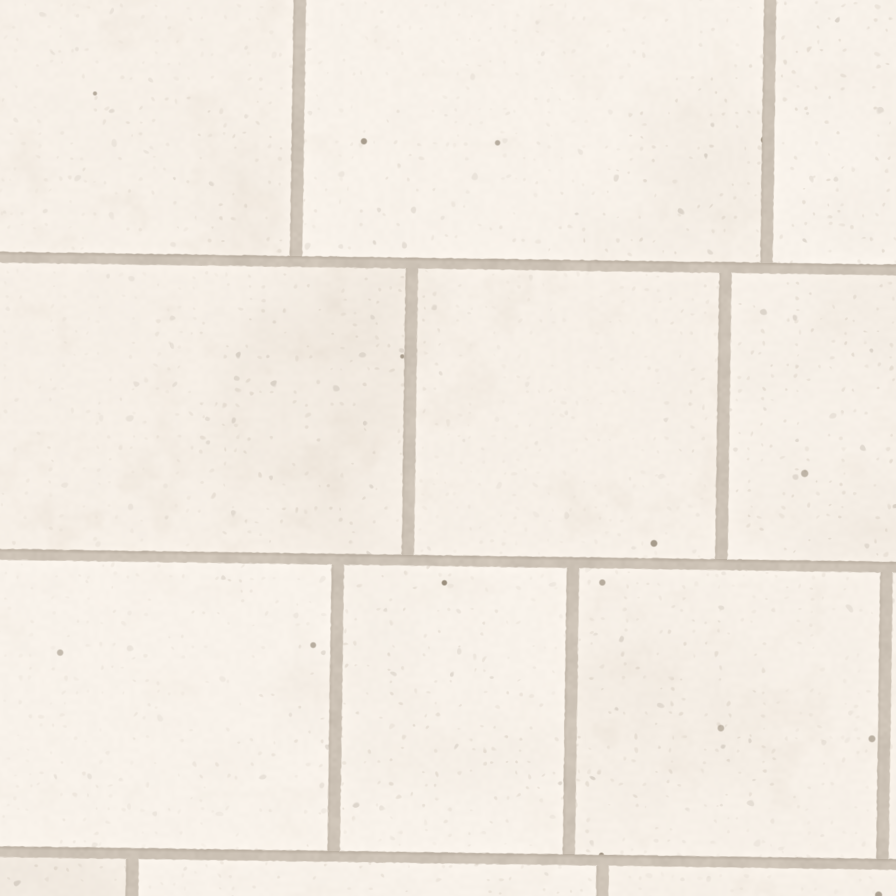
Reproduce this texture procedurally as a Shadertoy shader.

```glsl
// Cream stone tiles of mixed widths in slightly tilted courses with taupe grout.
#define TILT 0.0143
#define COURSE 0.3317
#define FIRST_COURSE 0.287
#define UNIT 0.0875
#define HALF_BED 0.0061
#define HALF_JOINT 0.0070
#define SOFTNESS 0.0012
#define STONE vec3(0.971, 0.946, 0.914)
#define STAIN vec3(0.89, 0.85, 0.80)
#define PIT vec3(0.56, 0.51, 0.44)
#define GROUT vec3(0.805, 0.765, 0.715)
#define SHADOW vec3(0.70, 0.655, 0.60)

float hash(vec2 p) {
    return fract(sin(dot(p, vec2(127.1, 311.7))) * 43758.5453);
}

float noise(vec2 p) {
    vec2 i = floor(p), f = fract(p);
    f = f * f * (3.0 - 2.0 * f);
    return mix(mix(hash(i), hash(i + vec2(1, 0)), f.x),
               mix(hash(i + vec2(0, 1)), hash(i + vec2(1, 1)), f.x), f.y);
}

float fbm(vec2 p) {
    float sum = 0.0, gain = 0.5;
    for (int i = 0; i < 4; i++) {
        sum += gain * noise(p);
        p = p * 2.03 + 17.3;
        gain *= 0.5;
    }
    return sum / 0.9375;
}

// One randomly placed dot in some of the cells of a grid
float specks(vec2 p, float cell, float radius, float chance, float soft) {
    vec2 id = floor(p / cell);
    vec2 center = 0.3 + 0.4 * vec2(hash(id + 3.1), hash(id + 8.7));
    float r = radius * (0.6 + 0.6 * hash(id + 5.3));
    float d = length((fract(p / cell) - center) * cell);
    float dot_ = 1.0 - smoothstep(r - soft, r + soft, d);
    return dot_ * step(hash(id + 1.9), chance) * (0.5 + 0.5 * hash(id + 6.1));
}

// First joint position, then the widths of the next two tiles in units
vec3 courseLayout(int row) {
    if (row == 0) return vec3(0.3346, 6, 6);
    if (row == 1) return vec3(0.4640, 4, 6);
    if (row == 2) return vec3(0.3860, 3, 4);
    return vec3(0.1615, 6, 6);
}

vec3 stoneColor(vec2 p, vec2 tile, float soft) {
    vec2 q = p + 7.0 * tile;
    float cloud = fbm(q * 5.0);
    float mottle = fbm(q * 26.0 + 40.0);
    float grain = noise(q * 170.0);
    float tone = hash(tile + 2.4) - 0.5;
    vec3 color = STONE + tone * vec3(0.010, 0.014, 0.018);

    // Soft stains and fine grain
    float stain = 0.28 * smoothstep(0.45, 0.85, cloud)
                + 0.22 * smoothstep(0.50, 0.85, mottle);
    color = mix(color, STAIN, stain * (0.8 - 0.8 * tone));
    color += 0.012 * (grain - 0.5) + 0.012 * (mottle - 0.5);

    // Irregular specks, from faint and many to dark and few
    vec2 w = q + 0.004 * vec2(noise(q * 130.0), noise(q * 130.0 + 31.0));
    float faint = specks(w, 0.013, 0.0019, 0.30, soft);
    float medium = specks(w + 0.37, 0.037, 0.0030, 0.28, soft);
    float pit = specks(q + 0.71, 0.15, 0.0036, 0.25, soft);
    float cluster = 0.4 + 0.6 * smoothstep(0.35, 0.65, cloud);
    color = mix(color, STAIN * 0.96, 0.65 * faint * cluster);
    color = mix(color, STAIN * 0.88, 0.65 * medium * cluster);
    return mix(color, PIT, pit);
}

void mainImage(out vec4 fragColor, in vec2 fragCoord) {
    vec2 p = fragCoord / iResolution.y;
    float soft = max(SOFTNESS, 0.75 / iResolution.y);

    // Tilted wall coordinates, measured down from the top
    float down = 1.0 - p.y;
    vec2 wall = vec2(p.x + TILT * down, down - TILT * p.x);
    float course = (wall.y - FIRST_COURSE) / COURSE;
    int row = clamp(int(floor(course)) + 1, 0, 3);
    float bed = (fract(course + 0.5) - 0.5) * COURSE;

    // Nearest upright joint, and the tile's place in its course
    vec3 layout_ = courseLayout(row);
    float position = layout_.x, joint = 1.0, column = 0.0;
    for (int i = 0; i < 3; i++) {
        float offset = wall.x - position;
        if (abs(offset) < abs(joint)) joint = offset;
        column += step(0.0, offset);
        position += layout_[min(i + 1, 2)] * UNIT;
    }

    // Grout distance with slightly rough edges
    float rough = 0.0011 * (noise(wall * 260.0) - 0.5);
    float bedDist = abs(bed) - HALF_BED;
    float jointDist = abs(joint) - HALF_JOINT;
    float dist = min(bedDist, jointDist) + rough;

    // Stone with a pale rim along its edges
    vec3 color = stoneColor(wall, vec2(float(row), column), soft);
    color += 0.014 * exp(-max(dist, 0.0) * 160.0);

    // Grout, shaded under its upper and left edges
    float bedShade = 1.0 - smoothstep(-HALF_BED, -0.2 * HALF_BED, bed);
    float jointShade = 1.0 - smoothstep(-HALF_JOINT, -0.4 * HALF_JOINT, joint);
    float shade = bedDist < 0.0 ? 0.65 * bedShade : 0.35 * jointShade;
    vec3 grout = mix(GROUT, SHADOW, shade);
    grout += 0.05 * (fbm(wall * 45.0) - 0.5) + 0.025 * (noise(wall * 210.0) - 0.5);

    color = mix(grout, color, smoothstep(-soft, soft, dist));
    fragColor = vec4(clamp(color, 0.0, 1.0), 1.0);
}
```
